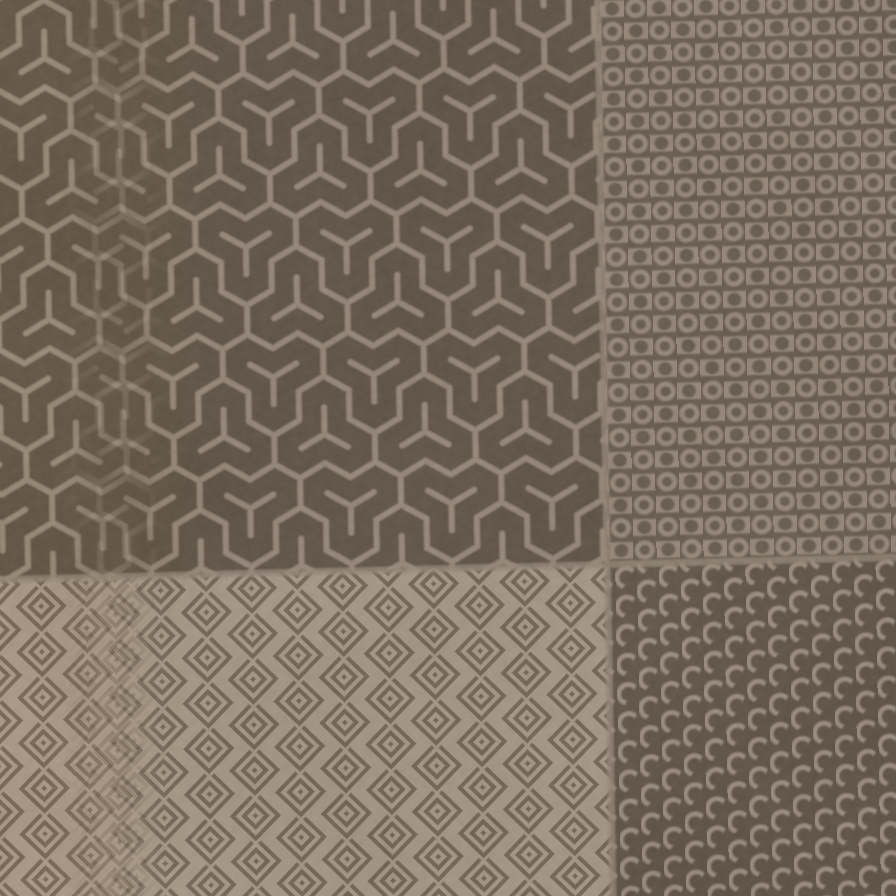
Give the GLSL for this pattern, as a Shadertoy shader.

```glsl
// Four worn woven panels: three-armed hexagon cells, checkered rings,
// overlapping concentric diamonds and crescents. Each panel is a repeat
// that returns a light-thread mask, tinted and laid on a slightly skewed grid.

const vec3 DARK_THREAD = vec3(0.385, 0.340, 0.292);
const vec3 MID_THREAD = vec3(0.455, 0.402, 0.350);
const vec3 LIGHT_THREAD = vec3(0.580, 0.530, 0.475);
const vec3 PALE_THREAD = vec3(0.640, 0.585, 0.525);
const float HEX_WIDTH = 1.7320508;

// 1 inside (distance below zero), 0 outside
float fill(float dist, float soft) {
    return 1.0 - smoothstep(-soft, soft, dist);
}

float segmentDistance(vec2 p, vec2 a, vec2 b) {
    vec2 ab = b - a;
    return length(p - a - ab * clamp(dot(p - a, ab) / dot(ab, ab), 0.0, 1.0));
}

// Meeting point of the three hexagons that form one cell
vec2 tripodHub(vec2 center, float row) {
    float group = floor(row / 3.0);
    float part = row - 3.0 * group;
    float shift = 0.5 * HEX_WIDTH * mod(group, 2.0);
    float x = center.x - shift;
    float period = 2.0 * HEX_WIDTH;
    if (part < 0.5)
        return vec2(shift + period * round(x / period), center.y - 0.5);
    if (part < 1.5) {
        float odd = mod(round(x / HEX_WIDTH), 2.0);
        return center + vec2(0.0, 1.0 - 2.0 * odd);
    }
    x = HEX_WIDTH + period * round((x - HEX_WIDTH) / period);
    return vec2(shift + x, center.y + 0.5);
}

// Outlines and inner Y strokes; hexagons have unit side
float tripods(vec2 p, float soft) {
    float firstRow = floor((0.5 - p.y) / 1.5);
    vec2 center = vec2(1e3);
    float row = 0.0;
    for (int i = 0; i < 2; i++) {
        float r = firstRow + float(i);
        float offset = mod(r + 1.0, 2.0) * 0.5 * HEX_WIDTH;
        vec2 c = vec2(offset + HEX_WIDTH * round((p.x - offset) / HEX_WIDTH), 0.5 - 1.5 * r);
        if (distance(p, c) < distance(p, center)) { center = c; row = r; }
    }
    vec2 hub = tripodHub(center, row);
    float dist = segmentDistance(p, hub, mix(hub, center, 0.92));
    for (int i = 0; i < 6; i++) {
        float angle = radians(30.0 + 60.0 * float(i));
        float next = angle + radians(60.0);
        vec2 a = center + vec2(cos(angle), sin(angle));
        vec2 b = center + vec2(cos(next), sin(next));
        bool inner = min(distance(a, hub), distance(b, hub)) < 0.1;
        if (!inner) dist = min(dist, segmentDistance(p, a, b));
    }
    return fill(dist - 0.105, soft);
}

// Striped diamonds, painted from the lowest to the highest
float diamonds(vec2 p, float soft) {
    float light = 1.0;
    for (int i = -2; i <= 2; i++) {
        float halfRow = floor(2.0 * p.y) + float(i);
        float parity = mod(halfRow, 2.0);
        float column = parity + 2.0 * round((p.x - parity) * 0.5);
        vec2 q = abs(p - vec2(column, 0.5 * halfRow));
        float d = q.x + q.y;
        float stripe = smoothstep(0.2, 0.8, 0.5 - 0.5 * cos(25.13 * d));
        light = mix(light, stripe, fill(d - 0.65, soft));
    }
    return light;
}

// Rings alternate with dark discs held between two light crescents
float checkeredRings(vec2 p, float soft) {
    vec2 cell = round(p);
    float r = length(p - cell);
    float ring = fill(abs(r - 0.32) - 0.11, soft);
    float disc = fill(0.29 - r, soft) * fill(abs(p.y - cell.y) - 0.37, soft);
    return mix(ring, disc, mod(cell.x + cell.y, 2.0));
}

// Staggered arcs that open to the lower right
float crescents(vec2 p, vec2 pitch, float soft) {
    float column = round(p.x / pitch.x);
    float stagger = 0.5 * pitch.y * mod(column, 2.0);
    float row = round((p.y - stagger) / pitch.y);
    vec2 q = p - vec2(column * pitch.x, row * pitch.y + stagger);
    float arc = fill(abs(length(q) - 0.0105) - 0.0027, soft);
    return arc * fill(dot(q, vec2(0.85, -0.53)) - 0.003, soft);
}

// Fine cloth grain from layered sines
float grain(vec2 p) {
    float sum = 0.0, weight = 0.5;
    for (int i = 0; i < 4; i++) {
        sum += weight * sin(p.x + 1.7 * sin(p.y * 0.8)) * sin(p.y + 1.3 * sin(p.x * 0.7));
        p = mat2(1.5, 1.1, -1.1, 1.5) * p + 2.3;
        weight *= 0.65;
    }
    return sum;
}

void mainImage(out vec4 fragColor, in vec2 fragCoord) {
    vec2 uv = fragCoord / iResolution.xy;
    float soft = max(0.0022, 1.0 / iResolution.y);
    vec2 cloth = vec2(uv.x - 0.017 * (1.0 - uv.y), uv.y - 0.025 * uv.x);
    vec2 seam = vec2(0.667, 0.353);

    // Two displaced copies dissolve into each other near the left side
    float ghost = 1.0 - smoothstep(0.055, 0.205, uv.x);
    vec2 hexPoint = (cloth - vec2(0.382, 0.717)) / 0.0324;
    float hexLight = mix(tripods(hexPoint, soft / 0.0324),
                         tripods(hexPoint + vec2(1.63, 0.31), soft / 0.0324), ghost);
    vec2 diamondPoint = (cloth - vec2(0.422, 0.311)) / 0.0508;
    float diamondLight = mix(diamonds(diamondPoint, soft / 0.0508),
                             diamonds(diamondPoint + vec2(0.63, 0.28), soft / 0.0508), ghost);
    float ringLight = checkeredRings((cloth - vec2(0.683, 0.847)) / vec2(0.0262, 0.0252), soft / 0.026);
    float arcLight = crescents(cloth - vec2(0.688, 0.338), vec2(0.0242, 0.0325), soft);

    // Panels
    vec3 upperLeft = mix(DARK_THREAD, LIGHT_THREAD, hexLight);
    vec3 lowerLeft = mix(MID_THREAD, PALE_THREAD, diamondLight);
    vec3 upperRight = mix(DARK_THREAD + 0.03, LIGHT_THREAD, ringLight);
    vec3 lowerRight = mix(DARK_THREAD, LIGHT_THREAD + 0.02, arcLight);
    float right = smoothstep(-soft, soft, cloth.x - seam.x);
    float upper = smoothstep(-soft, soft, cloth.y - seam.y);
    vec3 color = mix(mix(lowerLeft, lowerRight, right), mix(upperLeft, upperRight, right), upper);

    // Borders, grain and uneven light
    vec2 border = abs(cloth - seam);
    color = mix(color, LIGHT_THREAD, 0.75 * fill(min(border.x, border.y) - 0.004, soft));
    color += 0.014 * grain(uv * 190.0) + 0.012 * grain(uv * 9.0);
    color += vec3(0.014, 0.006, -0.006) * (1.0 - smoothstep(0.0, 0.3, uv.x));
    fragColor = vec4(clamp(color, 0.0, 1.0), 1.0);
}
```
